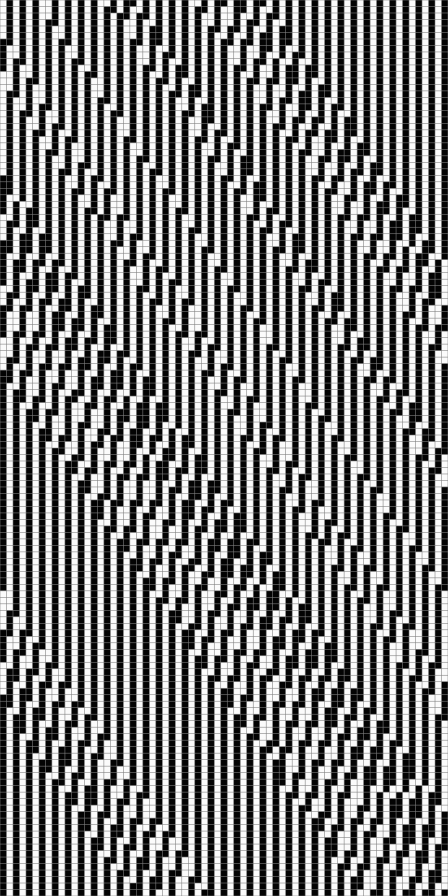
This pattern is drawn by a WebGL 2 fragment shader. Its source:

```glsl
#version 300 es
precision highp float;
// A grid of black and white cells forming upright one-cell stripes.
// Slanted fronts cross the grid; each one slides the stripes over by one
// cell in small stair steps, and fronts gather in a few bands.

uniform vec2 u_resolution;
out vec4 fragColor;

const float COLUMNS = 69.0;        // cells across the canvas
const float LINE_WIDTH = 0.09;     // grid line, in cells
const float FRONT_SLOPE = 1.45;    // rows down per column right
const float FRONT_SPACING = 5.0;   // rows between possible fronts
const float FIRST_FRONT = -104.0;  // row where the first front meets column 0
const int FRONT_SLOTS = 49;
const float STEP_JITTER = 1.8;     // unevenness of the stairs, in rows
const float STEP_LAG = 1.0;        // rows from the left to the right cell of a step
const vec3 INK = vec3(0.01);
const vec3 PAPER = vec3(0.985);
const vec3 GRID_GREY = vec3(0.5);

// Bands of fronts: center row, half height, share of slots in use
const int BAND_COUNT = 4;
const vec3 BANDS[BAND_COUNT] = vec3[](
  vec3(-51.0, 10.0, 0.95), vec3(-3.0, 27.0, 0.55),
  vec3(42.0, 16.0, 0.95), vec3(98.0, 10.0, 0.6));

float hash(vec2 p) {
  vec3 q = fract(vec3(p.xyx) * 0.1031);
  q += dot(q, q.yzx + 33.33);
  return fract((q.x + q.y) * q.z);
}

float frontDensity(float row) {
  float density = 0.0;
  for (int b = 0; b < BAND_COUNT; b++) {
    float inside = step(abs(row - BANDS[b].x), BANDS[b].y);
    density = max(density, BANDS[b].z * inside);
  }
  return density;
}

// 1 for a paper cell, 0 for an ink cell; cell.y counts rows from the top
float cellTone(vec2 cell) {
  float fronts = 0.0;
  float flips = 0.0;
  for (int k = 0; k < FRONT_SLOTS; k++) {
    float id = float(k);
    float origin = FIRST_FRONT + FRONT_SPACING * (id + 0.4 * hash(vec2(id, 7.0)));
    if (hash(vec2(id, 19.0)) > frontDensity(origin)) continue;

    // A front swaps pairs of cells, sliding either ink or paper to the right
    float offset = fronts + step(0.5, hash(vec2(id, 41.0)));
    float rightCell = mod(cell.x + offset, 2.0);
    float pairStart = cell.x - rightCell;
    float jitter = STEP_JITTER * (hash(vec2(pairStart + 200.0, id)) - 0.5);
    float swapRow = origin + FRONT_SLOPE * pairStart + jitter + STEP_LAG * rightCell;
    flips += step(swapRow, cell.y);
    fronts += 1.0;
  }
  return mod(cell.x + flips, 2.0);
}

// Share of a pixel covered by the nearest grid line along each axis
vec2 lineCoverage(vec2 p, float pixel) {
  vec2 toLine = abs(p - floor(p + 0.5));
  vec2 cover = (0.5 * (LINE_WIDTH + pixel) - toLine) / pixel;
  return clamp(cover, 0.0, min(1.0, LINE_WIDTH / pixel));
}

void main() {
  float pixel = COLUMNS / u_resolution.x;
  vec2 p = vec2(gl_FragCoord.x, u_resolution.y - gl_FragCoord.y) * pixel;

  // Blend the cells under this pixel by the area each one covers
  vec2 low = floor(p - 0.5 * pixel);
  vec2 high = floor(p + 0.5 * pixel);
  vec2 share = clamp((p + 0.5 * pixel - high) / pixel, 0.0, 1.0);
  bool crossX = high.x > low.x;
  bool crossY = high.y > low.y;
  float tone = cellTone(low);
  if (crossX) tone = mix(tone, cellTone(vec2(high.x, low.y)), share.x);
  if (crossY) {
    float below = cellTone(vec2(low.x, high.y));
    if (crossX) below = mix(below, cellTone(high), share.x);
    tone = mix(tone, below, share.y);
  }

  // Lay the thin grey grid over the cells
  vec2 cover = lineCoverage(p, pixel);
  float grid = 1.0 - (1.0 - cover.x) * (1.0 - cover.y);
  fragColor = vec4(mix(mix(INK, PAPER, tone), GRID_GREY, grid), 1.0);
}
```
